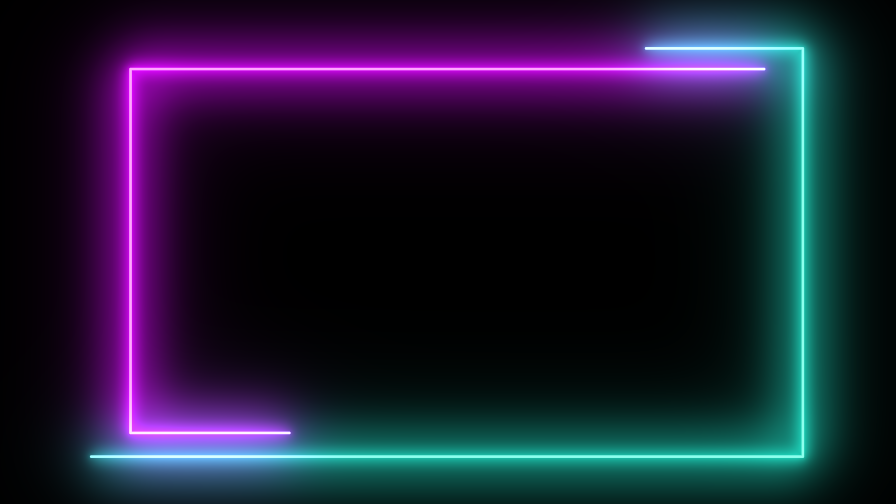
Reproduce this background procedurally as a WebGL 1 fragment shader.

```glsl
precision highp float;
// Two interlocking neon brackets, magenta and teal, glowing on black.
uniform vec2 u_resolution;

// Smooth cumulative step, close to the integral of a Gaussian.
float softStep(float x, float sigma) {
  return 1.0 / (1.0 + exp(clamp(-1.702 * x / sigma, -40.0, 40.0)));
}

// Segment a-b blurred by a Gaussian of width sigma.
float blurredSegment(vec2 p, vec2 a, vec2 b, float sigma) {
  float len = length(b - a);
  vec2 dir = (b - a) / len;
  vec2 q = p - a;
  float along = dot(q, dir);
  float across = dot(q, vec2(-dir.y, dir.x)) / sigma;
  float span = softStep(along, sigma) - softStep(along - len, sigma);
  return exp(-0.5 * across * across) * span;
}

float segmentDistance(vec2 p, vec2 a, vec2 b) {
  vec2 q = p - a;
  vec2 ab = b - a;
  return length(q - ab * clamp(dot(q, ab) / dot(ab, ab), 0.0, 1.0));
}

// Wide, middle and tight halos of one segment.
float halo(vec2 p, vec2 a, vec2 b) {
  return 0.12 * blurredSegment(p, a, b, 0.105)
       + 0.40 * blurredSegment(p, a, b, 0.054)
       + 0.30 * blurredSegment(p, a, b, 0.015);
}

// Three-sided tube a-b-c-d: coloured halo with a pale core.
vec3 neonTube(vec2 p, vec2 a, vec2 b, vec2 c, vec2 d, vec3 glowColor, vec3 coreColor) {
  float glow = halo(p, a, b) + halo(p, b, c) + halo(p, c, d);
  float dist = min(segmentDistance(p, a, b),
                   min(segmentDistance(p, b, c), segmentDistance(p, c, d)));
  float pixel = 1.0 / u_resolution.y;
  float core = 1.0 - smoothstep(0.0026 - 0.6 * pixel, 0.0026 + 0.6 * pixel, dist);
  glow += 0.25 * exp(-dist / 0.005);
  return mix(glowColor * glow, coreColor, core);
}

void main() {
  // Height runs from 0 to 1, width from 0 to 16/9.
  vec2 p = gl_FragCoord.xy / u_resolution * vec2(16.0 / 9.0, 1.0);

  vec3 magenta = neonTube(p, vec2(1.516, 0.863), vec2(0.259, 0.863),
                          vec2(0.259, 0.141), vec2(0.574, 0.141),
                          vec3(0.82, 0.03, 0.95), vec3(1.0, 0.66, 1.0));
  vec3 teal = neonTube(p, vec2(1.282, 0.904), vec2(1.593, 0.904),
                       vec2(1.593, 0.094), vec2(0.181, 0.094),
                       vec3(0.11, 0.77, 0.68), vec3(0.55, 1.0, 0.93));

  gl_FragColor = vec4(min(magenta + teal, 1.0), 1.0);
}
```
